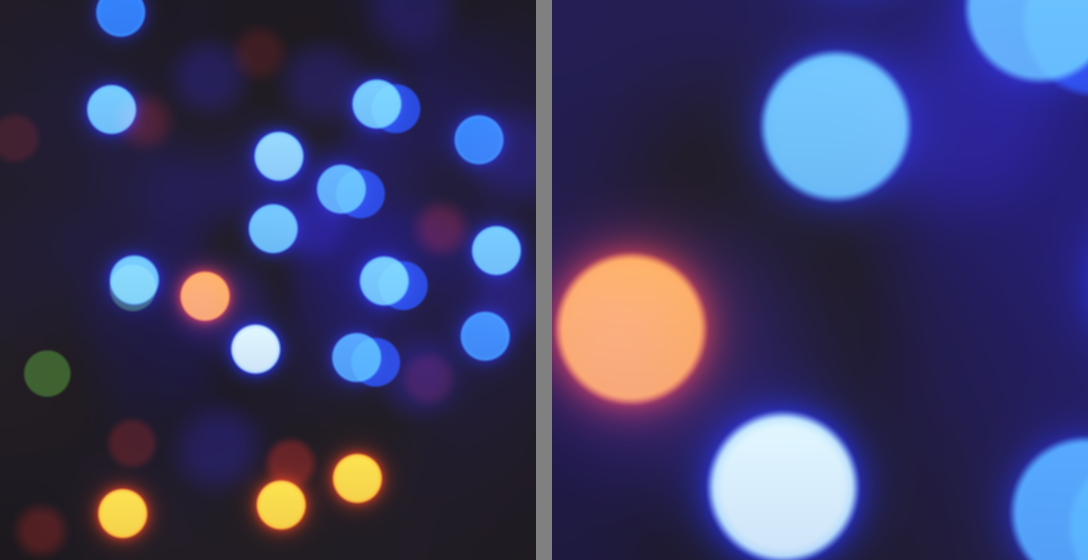
Left: the whole. Right: its middle third, enlarged.
A WebGL 1 fragment shader for this background:

```glsl
precision highp float;
// Out-of-focus city lights at night: sharp blue and yellow discs with halos,
// dim red, green and indigo discs, and a violet haze over near-black.
// Each family is scattered by a low-discrepancy sequence inside its own box.

uniform vec2 u_resolution;

#define DISC_RADIUS 0.0435
#define EDGE_BLUR 0.0035
#define HALO_REACH 0.011
#define BLUE_COUNT 13
#define WARM_COUNT 4
#define RED_COUNT 10
#define INDIGO_COUNT 9
#define HAZE_STRENGTH 0.36
#define NIGHT vec3(0.122, 0.106, 0.128)
#define SKY_BLUE vec3(0.38, 0.77, 1.0)
#define DEEP_BLUE vec3(0.04, 0.20, 0.82)
#define YELLOW vec3(0.97, 0.86, 0.20)

float hash(vec2 p) {
  vec3 q = fract(p.xyx * 0.1031);
  q += dot(q, q.yzx + 33.33);
  return fract((q.x + q.y) * q.z);
}

float valueNoise(vec2 p) {
  vec2 cell = floor(p), f = fract(p);
  f = f * f * (3.0 - 2.0 * f);
  float low = mix(hash(cell), hash(cell + vec2(1.0, 0.0)), f.x);
  float high = mix(hash(cell + vec2(0.0, 1.0)), hash(cell + 1.0), f.x);
  return mix(low, high, f.y);
}

// Evenly spread points in the unit square
vec2 scatter(float i, vec2 start) {
  return fract(start + i * vec2(0.7549, 0.5698));
}

vec2 jitter(float i, float seed) {
  return vec2(hash(vec2(i, seed)), hash(vec2(i, seed + 7.0))) - 0.5;
}

// Light adds up but saturates softly
vec3 screenBlend(vec3 base, vec3 light) {
  return base + light * (1.0 - base);
}

float disc(vec2 p, float radius, float blur) {
  return 1.0 - smoothstep(-blur, blur, length(p) - radius);
}

// Bright disc: shaded core, deeper rim and a short coloured halo
vec3 addLamp(vec3 base, vec2 p, vec3 core, vec3 rim, vec3 halo) {
  float d = length(p) - DISC_RADIUS;
  float shade = 0.95 + 0.05 * clamp(p.y / DISC_RADIUS, -1.0, 1.0);
  vec3 body = mix(core * shade, rim, 0.6 * smoothstep(-0.009, 0.002, d));
  base = screenBlend(base, halo * exp(-max(d, 0.0) / HALO_REACH));
  return screenBlend(base, body * disc(p, DISC_RADIUS, EDGE_BLUR));
}

void main() {
  vec2 p = gl_FragCoord.xy / u_resolution.y;
  float aspect = u_resolution.x / u_resolution.y;

  // Night and violet haze
  vec2 q = (p - vec2(0.57 * aspect, 0.62)) / vec2(0.40, 0.34);
  float cloud = 0.65 * valueNoise(p * 5.0 + 3.7) + 0.35 * valueNoise(p * 9.0 + 11.0);
  float haze = exp(-dot(q, q)) * smoothstep(0.22, 0.75, cloud);
  vec3 color = NIGHT * (0.9 + 0.2 * valueNoise(p * 3.0));
  color += vec3(0.04, 0.01, 1.0) * HAZE_STRENGTH * haze;

  // Faint indigo discs
  for (int n = 0; n < INDIGO_COUNT; n++) {
    float i = float(n);
    vec2 c = vec2(0.28, 0.08) + vec2(0.74, 0.92) * scatter(i, vec2(0.15, 0.85));
    float size = DISC_RADIUS * mix(0.9, 1.8, hash(vec2(i, 21.0)));
    float mask = disc(p - c * vec2(aspect, 1.0), size, 0.6 * size);
    color = screenBlend(color, vec3(0.03, 0.02, 0.24) * mask);
  }

  // Dim red discs, denser towards the left, and two green ones
  for (int n = 0; n < RED_COUNT; n++) {
    float i = float(n);
    vec2 c = scatter(i, vec2(0.35, 0.20)) + 0.08 * jitter(i, 31.0);
    c.x = aspect * pow(max(c.x, 0.0), 1.4);
    float blur = mix(0.004, 0.025, hash(vec2(i, 41.0)));
    float power = mix(0.35, 1.0, hash(vec2(i, 43.0)));
    vec3 tint = vec3(0.34, 0.04, 0.02) * power;
    if (mod(i, 5.0) > 3.5) {
      tint = vec3(0.14, 0.32, 0.07) * mix(0.6, 1.0, power);
      blur = EDGE_BLUR;
    }
    color = screenBlend(color, tint * disc(p - c, DISC_RADIUS * 0.95, blur));
  }

  // Blue lamps in a band sinking to the right; some have a deep blue twin
  for (int n = 0; n < BLUE_COUNT; n++) {
    float i = float(n);
    vec2 c = scatter(i, vec2(0.5)) + 0.10 * jitter(i, 51.0);
    c = vec2(0.24, 0.38) + vec2(0.84, 0.62) * c;
    c.y -= 0.16 * (c.x - 0.3);
    c.x *= aspect;
    float heat = fract(0.3 + i * 0.618);
    vec3 core = mix(vec3(0.08, 0.44, 1.0), SKY_BLUE, smoothstep(0.05, 0.45, heat));
    core = mix(core, vec3(0.95, 1.0, 1.0), smoothstep(0.82, 0.95, heat));
    if (mod(i, 4.0) < 0.5) {
      vec2 twin = c + 0.034 * vec2(1.0, -0.25);
      color = screenBlend(color, DEEP_BLUE * disc(p - twin, DISC_RADIUS, EDGE_BLUR));
    }
    vec3 halo = vec3(0.03, 0.08, 0.72) * mix(0.6, 1.0, heat);
    color = addLamp(color, p - c, core, mix(core, vec3(0.2, 0.6, 1.0), 0.6), halo);
  }

  // Yellow lamps along the bottom; the last one is orange and hangs higher
  for (int n = 0; n < WARM_COUNT; n++) {
    float i = float(n);
    float last = step(float(WARM_COUNT) - 1.5, i);
    vec2 c = vec2(0.20, 0.05) + vec2(0.58, 0.11) * scatter(i, vec2(0.05, 0.30));
    c = vec2(c.x * aspect, c.y + 0.42 * last);
    vec3 core = mix(YELLOW, vec3(1.0, 0.62, 0.10), last);
    color = addLamp(color, p - c, core, vec3(1.0, 0.55, 0.08), vec3(0.62, 0.12, 0.0));
  }

  gl_FragColor = vec4(color, 1.0);
}
```
